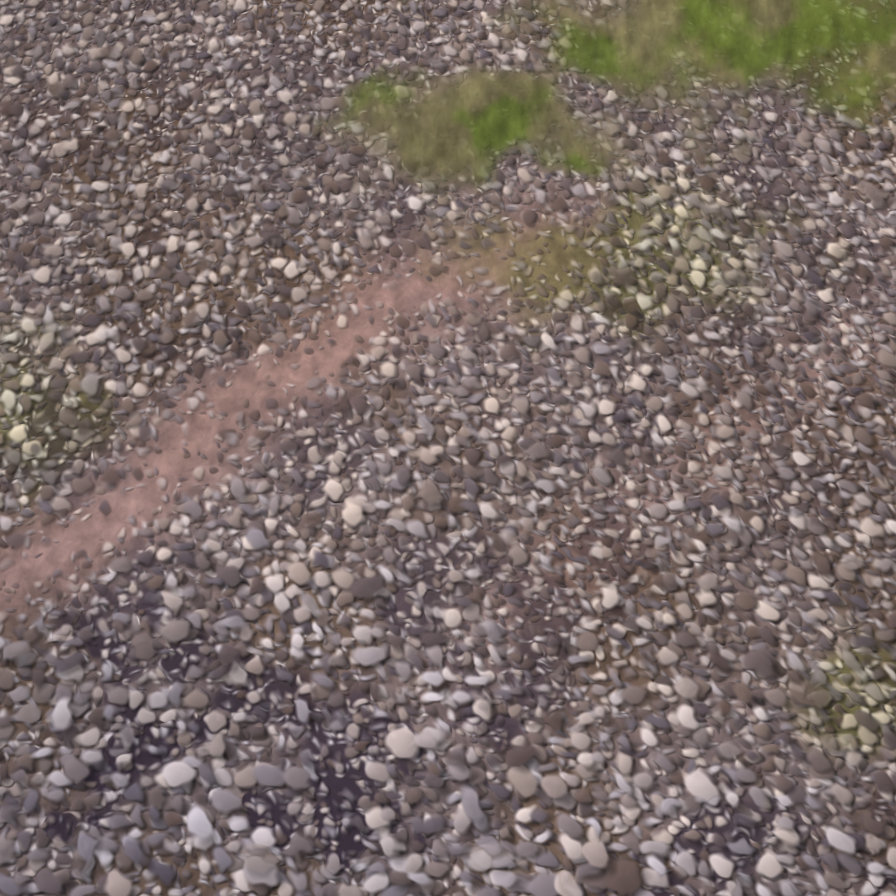
This texture is drawn by a Shadertoy shader. Its source:

```glsl
// Sunlit gravel ground seen at a slant: tilted pebbles shrink with distance,
// crossed by bare reddish tracks, with mossy grass patches along the far edge.
// Layers of jittered ellipses, coarse over fine, are laid on fbm-tinted soil.

const float NEAR_SCALE = 0.030;   // pebble unit at the lower edge
const float SCALE_DROP = 0.014;   // loss of that unit towards the upper edge
const float BLUR = 0.0026;        // edge softness in canvas units
const float STONE_TILT = -0.5;    // mean direction of the long axis
const vec2 LIGHT_DIR = vec2(-0.6, 0.8);

const vec3 SOIL = vec3(0.45, 0.385, 0.38);
const vec3 BROWN_SOIL = vec3(0.40, 0.325, 0.28);
const vec3 TRACK_DUST = vec3(0.595, 0.475, 0.45);
const vec3 MOSS = vec3(0.43, 0.41, 0.27);
const vec3 GRASS = vec3(0.34, 0.40, 0.16);
const vec3 DARK_STONE = vec3(0.37, 0.315, 0.32);
const vec3 PALE_STONE = vec3(0.86, 0.80, 0.785);
const vec3 PIT_SHADE = vec3(0.22, 0.18, 0.22);

float hash(vec2 p) {
    return fract(sin(dot(p, vec2(127.1, 311.7))) * 43758.5453);
}

float noise(vec2 p) {
    vec2 i = floor(p), f = fract(p);
    f = f * f * (3.0 - 2.0 * f);
    return mix(mix(hash(i), hash(i + vec2(1, 0)), f.x),
               mix(hash(i + vec2(0, 1)), hash(i + vec2(1, 1)), f.x), f.y);
}

float fbm(vec2 p) {
    float sum = 0.0, amp = 0.53;
    for (int i = 0; i < 4; i++) {
        sum += amp * noise(p);
        p = mat2(1.6, 1.2, -1.2, 1.6) * p + 7.3;
        amp *= 0.5;
    }
    return sum;
}

// Ragged elliptical region, 1 inside and 0 outside
float blob(vec2 p, vec2 centre, vec2 radius) {
    float d = length((p - centre) / radius) + 1.3 * (fbm(p * 17.0) - 0.5);
    return 1.0 - smoothstep(0.35, 1.15, d);
}

// Soft band around a height offset
float band(float offset, float width) {
    return exp(-offset * offset / (width * width));
}

// Lays one layer of shaded pebbles with soft shadows over the ground
vec3 scatter(vec3 col, vec2 q, float density, float soft, float seed) {
    vec2 cell = floor(q);
    for (int y = -1; y <= 1; y++)
    for (int x = -1; x <= 1; x++) {
        vec2 id = cell + vec2(x, y);
        vec2 key = id + seed * 17.3;
        vec2 jitter = vec2(hash(key + 3.1), hash(key + 8.7));
        vec2 d = q - id - 0.15 - 0.7 * jitter;
        float kind = hash(key + 21.4);
        float angle = STONE_TILT + 1.7 * (hash(key + 5.9) - 0.5);
        float c = cos(angle), s = sin(angle);
        mat2 turn = mat2(c, -s, s, c);
        float major = mix(0.32, 0.60, hash(key + 12.2));
        vec2 radius = major * vec2(1.0, mix(0.48, 0.85, kind));
        float present = smoothstep(0.0, 0.12, density - hash(key));

        vec2 shadowPos = turn * (d - vec2(0.17, -0.15));
        float shade = (length(shadowPos / radius) - 1.0) * radius.y;
        col *= 1.0 - 0.36 * present * (1.0 - smoothstep(-0.12, 0.16, shade));

        float edge = (length(turn * d / radius) - 1.0) * radius.y;
        float cover = present * (1.0 - smoothstep(-soft, soft, edge));
        float tone = pow(hash(key + 31.6), 1.25);
        vec3 stone = mix(DARK_STONE, PALE_STONE, tone);
        stone += (kind - 0.5) * vec3(0.045, 0.01, -0.05);
        stone *= 1.0 + 0.17 * dot(d, LIGHT_DIR) / major;
        col = mix(col, stone, 0.93 * cover);
    }
    return col;
}

void mainImage(out vec4 fragColor, in vec2 fragCoord) {
    vec2 p = fragCoord / iResolution.xy;

    // Perspective ground coordinates, roughened for angular outlines
    float unit = NEAR_SCALE - SCALE_DROP * p.y;
    vec2 q = vec2((p.x - 0.5) / unit, -log(unit / NEAR_SCALE) / SCALE_DROP);
    q += 0.26 * (vec2(noise(q * 2.3), noise(q * 2.3 + 40.0)) - 0.5);

    // Regions of the ground
    float wander = 0.09 * (fbm(p * 9.0) - 0.5);
    float track = band(p.y - 0.33 - 0.9 * p.x + 0.4 * p.x * p.x + wander, 0.055);
    track *= 1.0 - smoothstep(0.58, 0.75, p.x);
    float sideTrack = band(p.y - 0.25 - 0.83 * (p.x - 0.5) + wander, 0.075);
    sideTrack *= smoothstep(0.42, 0.62, p.x);
    float grass = max(blob(p, vec2(0.52, 0.87), vec2(0.19, 0.075)),
                      blob(p, vec2(0.85, 0.96), vec2(0.32, 0.10)));
    float moss = max(blob(p, vec2(0.70, 0.71), vec2(0.22, 0.09)),
                     max(blob(p, vec2(0.03, 0.54), vec2(0.10, 0.10)),
                         blob(p, vec2(0.97, 0.22), vec2(0.10, 0.09))));
    float coarse = 1.0 - smoothstep(0.15, 0.75, p.y + 0.45 * p.x);
    float bare = max(track, 0.9 * grass);
    float clump = fbm(p * 13.0 + 4.0);

    // Soil with brown stains, dust and moss
    vec3 col = mix(SOIL, BROWN_SOIL, smoothstep(0.42, 0.68, fbm(p * 6.0 + 9.0)));
    col = mix(col, TRACK_DUST, max(track, 0.55 * sideTrack));
    col = mix(col, MOSS * 0.9, 0.65 * moss);
    col *= 0.72 + 0.56 * fbm(q * 1.9);
    float pits = smoothstep(0.56, 0.70, clump) * (0.35 + 0.6 * coarse);
    col = mix(col, PIT_SHADE, pits * (1.0 - bare));

    // Gravel from grit up to pebbles
    float soft = BLUR / unit;
    float room = 1.0 - 0.8 * bare;
    col = scatter(col, q * 3.1, 0.65 * room, min(soft * 3.1, 0.3), 1.0);
    col = scatter(col, q * 1.9, (0.85 - 0.5 * pits) * room, min(soft * 1.9, 0.25), 2.0);
    float middle = 0.60 + 0.25 * coarse - 0.3 * sideTrack - 0.5 * pits;
    col = scatter(col, q * 1.2, middle * (1.0 - bare), soft * 1.2, 3.0);
    float large = 0.10 + 0.42 * coarse - 0.2 * sideTrack - 0.35 * pits;
    col = scatter(col, q * 0.78, large * (1.0 - bare), soft * 0.8, 4.0);

    // Grass tufts, dust haze and broad light variation
    vec3 turf = mix(MOSS, GRASS, smoothstep(0.42, 0.65, fbm(p * 14.0 + 2.0)));
    turf *= 0.70 + 0.65 * fbm(p * vec2(75.0, 48.0));
    col = mix(col, turf, 0.83 * grass);
    col = mix(col, TRACK_DUST, 0.22 * track);
    col = mix(col, col * vec3(0.98, 1.01, 0.88), 0.7 * moss);
    col = mix(col, col * vec3(0.96, 0.99, 1.06), 0.6 * coarse);
    col *= 0.90 + 0.24 * fbm(p * 5.0 + 13.0);
    fragColor = vec4(clamp(col, 0.0, 1.0), 1.0);
}
```
